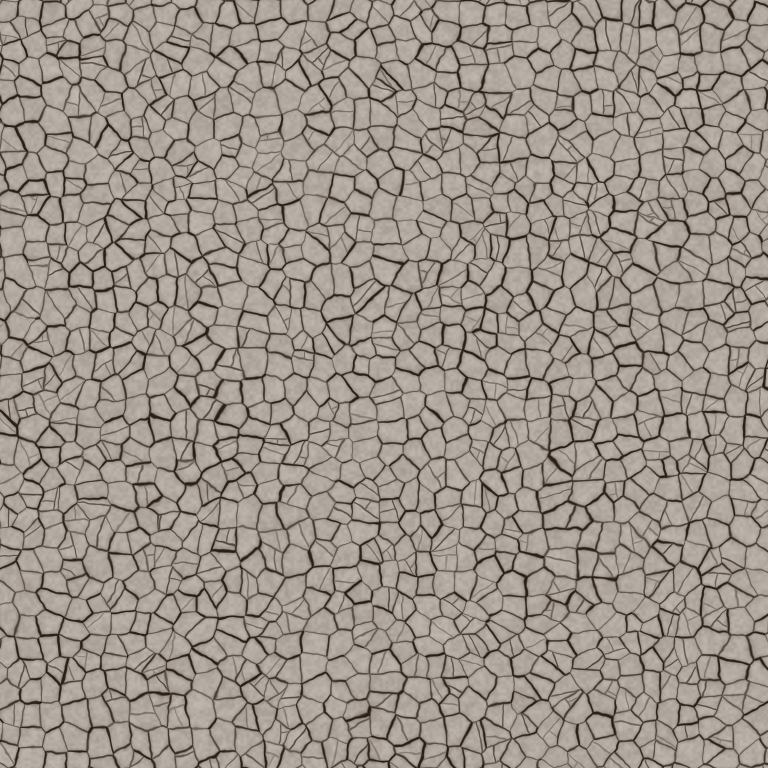
This texture is drawn by a WebGL 1 fragment shader. Its source:

```glsl
precision highp float;
// Dried, cracked clay: irregular polygonal plates parted by thin dark cracks.

uniform vec2 u_resolution;

const float PLATES = 35.0;                      // plates across the canvas
const vec3 CLAY_SHADE = vec3(0.640, 0.601, 0.570);
const vec3 CLAY_LIGHT = vec3(0.762, 0.730, 0.690);
const vec3 CRACK_DARK = vec3(0.165, 0.125, 0.098);

float hash(vec2 p) {
  vec3 q = fract(vec3(p.xyx) * 0.1031);
  q += dot(q, q.yzx + 33.33);
  return fract((q.x + q.y) * q.z);
}

vec2 hash2(vec2 p) {
  return vec2(hash(p + 17.3), hash(p + 71.9));
}

float noise(vec2 p) {
  vec2 i = floor(p);
  vec2 f = fract(p);
  f = f * f * (3.0 - 2.0 * f);
  float low = mix(hash(i), hash(i + vec2(1.0, 0.0)), f.x);
  float high = mix(hash(i + vec2(0.0, 1.0)), hash(i + vec2(1.0, 1.0)), f.x);
  return mix(low, high, f.y);
}

vec2 noise2(vec2 p) {
  return vec2(noise(p + 11.0), noise(p + 53.0)) - 0.5;
}

vec2 site(vec2 cell) {
  return cell + 0.5 + 0.8 * (hash2(cell) - 0.5);
}

// Darkness of a crack at a given distance from its centre line.
float crackProfile(float dist, float width, float strength, float pixel) {
  float reach = max(width, pixel);
  float fade = 1.0 - smoothstep(0.0, reach, dist);
  return min(1.0, strength * fade * min(1.0, width / pixel + 0.1));
}

vec2 nearestCell(vec2 p) {
  vec2 home = floor(p);
  vec2 best = home;
  float bestDist = 100.0;
  for (int y = -1; y <= 1; y++) {
    for (int x = -1; x <= 1; x++) {
      vec2 cell = home + vec2(float(x), float(y));
      vec2 d = site(cell) - p;
      if (dot(d, d) < bestDist) {
        bestDist = dot(d, d);
        best = cell;
      }
    }
  }
  return best;
}

// Main cracks along plate borders, each with its own weight and a faint soft rim.
float borderCracks(vec2 p, vec2 cell, float vigor, float pixel) {
  vec2 own = site(cell);
  float crack = 0.0;
  for (int y = -2; y <= 2; y++) {
    for (int x = -2; x <= 2; x++) {
      if (x == 0 && y == 0) continue;
      vec2 other = cell + vec2(float(x), float(y));
      vec2 next = site(other);
      float dist = max(dot(0.5 * (own + next) - p, normalize(next - own)), 0.0);
      float weight = hash(cell + other + 5.7);
      float width = mix(0.066, 0.108, weight) * vigor;
      float strength = mix(0.5, 1.12, weight) * vigor;
      float rim = crackProfile(dist, 2.2 * width, 0.17 * strength, pixel);
      crack = max(crack, max(rim, crackProfile(dist, width, strength, pixel)));
    }
  }
  return crack;
}

// Fine cracks that split some plates in two or three.
float splitCracks(vec2 p, vec2 cell, float pixel) {
  float angle = 6.2832 * hash(cell + 3.1);
  vec2 across = vec2(cos(angle), sin(angle));
  vec2 q = p - site(cell);
  float side = dot(q, across) + 0.2 * (hash(cell + 8.4) - 0.5);
  float along = dot(q, vec2(-across.y, across.x));
  float strength = mix(0.3, 0.75, hash(cell + 29.0));
  float halved = step(hash(cell + 41.0), 0.36);
  float thirds = halved * step(hash(cell + 47.0), 0.25) * step(0.0, side);
  float first = halved * crackProfile(abs(side), 0.07, strength, pixel);
  float second = thirds * crackProfile(abs(along), 0.065, strength * 0.8, pixel);
  return max(first, second);
}

void main() {
  vec2 uv = gl_FragCoord.xy / min(u_resolution.x, u_resolution.y);
  float pixel = PLATES / min(u_resolution.x, u_resolution.y);

  // Broad warp varies the plate size, fine warp roughens the borders.
  vec2 p = uv * PLATES + 40.0;
  p += 0.7 * noise2(p * 0.25) + 0.12 * noise2(p * 1.9) + 0.05 * noise2(p * 4.7);

  vec2 cell = nearestCell(p);
  float vigor = mix(0.93, 1.07, noise(uv * 7.0 + 3.0));
  vigor *= mix(0.85, 1.15, noise(p * 1.7 + 9.0));
  float crack = max(borderCracks(p, cell, vigor, pixel), splitCracks(p, cell, pixel));

  // Clay surface: mottling, fine grain and a small tone change per plate.
  float tone = 0.5 + 0.4 * (noise(uv * 110.0) - 0.5) + 0.5 * (noise(uv * 260.0) - 0.5);
  tone += 0.14 * (hash(cell + 63.0) - 0.5) + 0.08 * (noise(uv * 5.0 + 20.0) - 0.5);
  vec3 clay = mix(CLAY_SHADE, CLAY_LIGHT, clamp(tone, 0.0, 1.0));

  gl_FragColor = vec4(mix(clay, CRACK_DARK, crack), 1.0);
}
```
